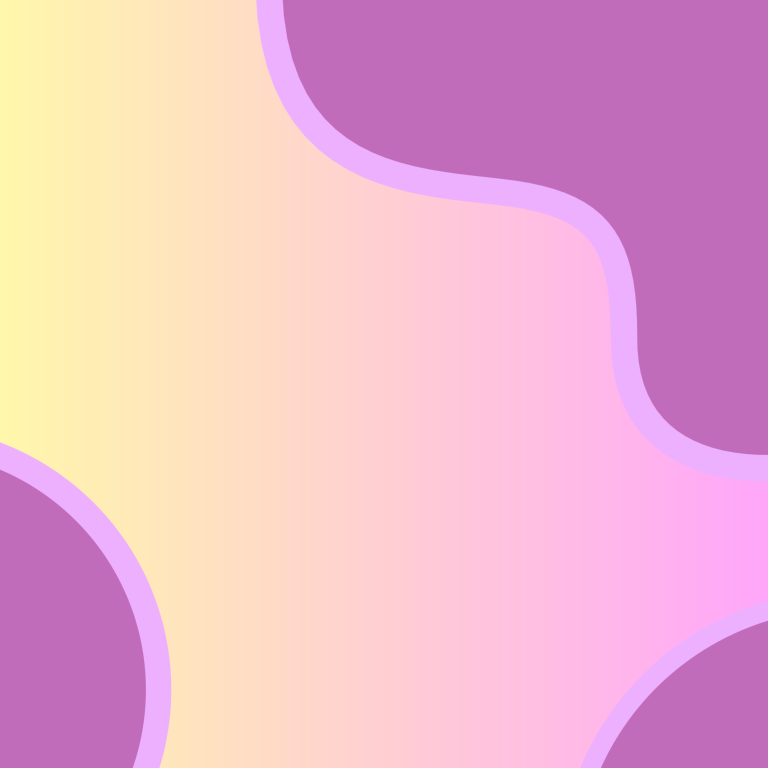
This background is drawn by a three.js fragment shader. Its source:

```glsl
varying vec2 vUv;

#define YELLOW vec3(1.0, 0.97, 0.67)
#define PINK vec3(1.0, 0.65, 0.98)
#define BLOB_COLOR vec3(0.757, 0.424, 0.733)
#define RIM_COLOR vec3(0.93, 0.69, 1.0)
#define WAVE_RIM 0.0172
#define LEFT_RIM 0.0165
#define RIGHT_RIM 0.0123
#define CURVE_STEPS 20

vec2 cubicBezier(vec2 a, vec2 b, vec2 c, vec2 d, float t) {
  float s = 1.0 - t;
  return s * s * s * a + 3.0 * s * t * (s * b + t * c) + t * t * t * d;
}

// Keeps the nearer of two signed distances
float nearer(float d1, float d2) {
  return abs(d1) < abs(d2) ? d1 : d2;
}

// Signed distance to a segment, negative on its left side
float segmentSide(vec2 p, vec2 a, vec2 b) {
  vec2 edge = b - a;
  vec2 rel = p - a;
  float t = clamp(dot(rel, edge) / dot(edge, edge), 0.0, 1.0);
  float turn = edge.x * rel.y - edge.y * rel.x;
  return length(rel - edge * t) * (turn > 0.0 ? -1.0 : 1.0);
}

// Signed distance to a cubic curve, walked in short segments
float curveSide(vec2 p, vec2 a, vec2 b, vec2 c, vec2 d) {
  float best = 10.0;
  vec2 previous = a;
  for (int i = 1; i <= CURVE_STEPS; i++) {
    vec2 current = cubicBezier(a, b, c, d, float(i) / float(CURVE_STEPS));
    best = nearer(best, segmentSide(p, previous, current));
    previous = current;
  }
  return best;
}

// Wavy corner: three curves joined end to end
float waveDistance(vec2 p) {
  vec2 shelf = vec2(0.651, 0.750);
  vec2 waist = vec2(0.8125, 0.564);
  float d = curveSide(p, vec2(0.350, 1.013), vec2(0.358, 0.768), vec2(0.534, 0.764), shelf);
  d = nearer(d, curveSide(p, shelf, vec2(0.777, 0.736), vec2(0.8125, 0.691), waist));
  return nearer(d, curveSide(p, waist, vec2(0.810, 0.432), vec2(0.902, 0.384), vec2(1.022, 0.391)));
}

float circleDistance(vec2 p, vec2 center, float radius) {
  return length(p - center) - radius;
}

// Filled shape with a rim centred on its outline
vec3 paintBlob(vec3 base, float dist, float rim, float blur) {
  vec3 color = mix(base, RIM_COLOR, 1.0 - smoothstep(-blur, blur, dist - rim));
  return mix(color, BLOB_COLOR, 1.0 - smoothstep(-blur, blur, dist + rim));
}

void main() {
  float blur = 0.75 * fwidth(vUv.x);
  vec3 color = mix(YELLOW, PINK, vUv.x);

  color = paintBlob(color, waveDistance(vUv), WAVE_RIM, blur);
  color = paintBlob(color, circleDistance(vUv, vec2(-0.121, 0.102), 0.3275), LEFT_RIM, blur);
  color = paintBlob(color, circleDistance(vUv, vec2(1.103, -0.1445), 0.364), RIGHT_RIM, blur);

  gl_FragColor = vec4(color, 1.0);
}
```
